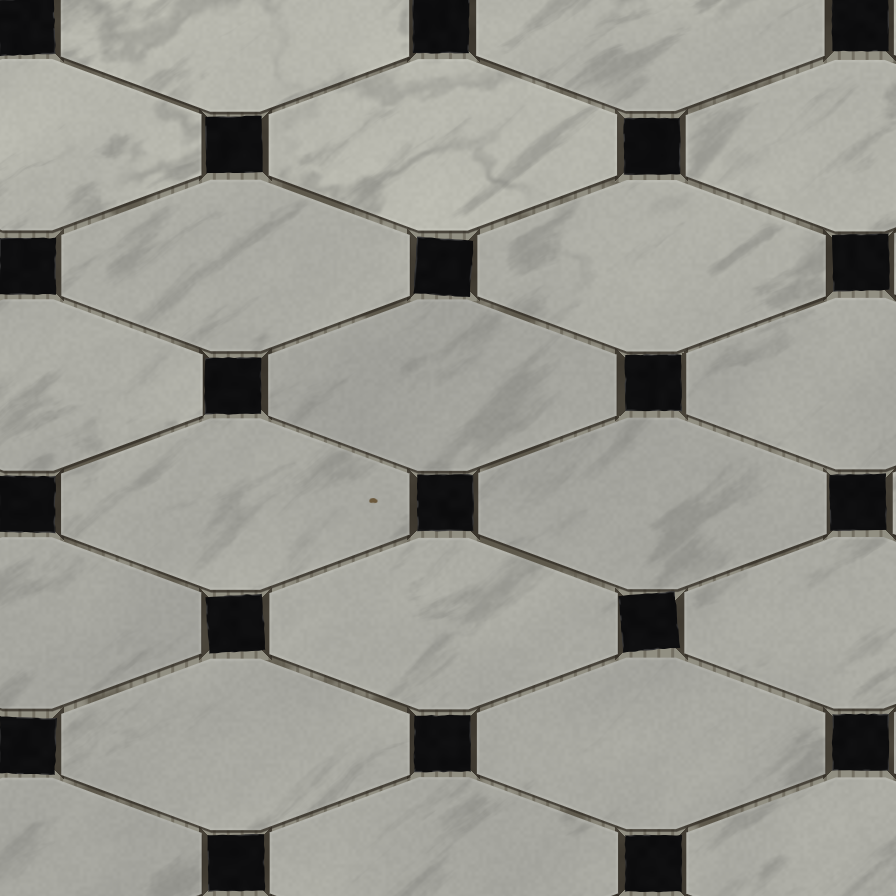
A Shadertoy shader for this pattern:

```glsl
const vec2 PERIOD = vec2(0.4645, 0.267);   // spacing of dots in one row and column
const vec2 ORIGIN = vec2(0.495, 0.4375);   // centre of one dot
const float HOLE = 0.0378;                 // half width of the opening around a dot
const float DOT = 0.0315;                  // half width of a dot
const float JOINT = 0.0035;                // half width of a slanted joint
const float TILE_SHIFT = 0.0014;
const float DOT_SHIFT = 0.0030;
const float DOT_TURN = 0.09;
const float THREAD_STEP = 0.0155;
const float VEIN_ANGLE = 0.62;
const vec2 SPECK = vec2(0.417, 0.441);
const vec3 MARBLE = vec3(0.645, 0.645, 0.618);
const vec3 MARBLE_LIGHT = vec3(0.735, 0.735, 0.695);
const vec3 VEIN = vec3(0.50, 0.50, 0.48);
const vec3 BLACK = vec3(0.042, 0.042, 0.046);
const vec3 GROUT_LIGHT = vec3(0.57, 0.56, 0.51);
const vec3 GROUT = vec3(0.37, 0.35, 0.30);
const vec3 GROUT_DARK = vec3(0.19, 0.17, 0.14);
const vec3 RUST = vec3(0.36, 0.27, 0.14);

float hash(vec2 p) {
    vec3 q = fract(vec3(p.xyx) * 0.1031);
    q += dot(q, q.yzx + 33.33);
    return fract((q.x + q.y) * q.z);
}

vec2 hash2(vec2 p) {
    return vec2(hash(p + 17.3), hash(p + 61.7));
}

float noise(vec2 p) {
    vec2 i = floor(p), f = fract(p);
    f = f * f * (3.0 - 2.0 * f);
    return mix(mix(hash(i), hash(i + vec2(1, 0)), f.x),
               mix(hash(i + vec2(0, 1)), hash(i + vec2(1, 1)), f.x), f.y);
}

float fbm(vec2 p) {
    float sum = 0.0, amp = 0.5;
    for (int i = 0; i < 5; i++) {
        sum += amp * noise(p);
        p = mat2(1.6, 1.2, -1.2, 1.6) * p + 7.1;
        amp *= 0.5;
    }
    return sum / 0.96875;
}

mat2 rotation(float a) {
    return mat2(cos(a), -sin(a), sin(a), cos(a));
}

// Signed distance to the nearest long tile; id is its doubled lattice index
float tileDistance(vec2 p, out vec2 id) {
    vec2 cell = p / PERIOD - vec2(0.5, 0.0);
    vec2 normal = normalize(PERIOD.yx * 0.5 - 2.0 * HOLE);
    vec2 centre = round(cell);
    if (dot(abs(cell - centre) * PERIOD - PERIOD * 0.25, normal) > 0.0)
        centre = round(cell - 0.5) + 0.5;
    id = centre * 2.0;
    vec2 d = abs((cell - centre) * PERIOD - (hash2(id) - 0.5) * 2.0 * TILE_SHIFT);
    vec2 side = d - PERIOD * 0.5 + HOLE;
    return max(dot(d - PERIOD * 0.25, normal) + JOINT, max(side.x, side.y));
}

// Offset from the nearest dot centre
vec2 dotOffset(vec2 p, out vec2 id) {
    vec2 cell = p / PERIOD;
    vec2 a = round(cell), b = round(cell - 0.5) + 0.5;
    vec2 da = (cell - a) * PERIOD, db = (cell - b) * PERIOD;
    bool nearA = dot(da, da) < dot(db, db);
    id = (nearA ? a : b) * 2.0;
    return nearA ? da : db;
}

vec3 marble(vec2 p, vec2 id) {
    float height = ORIGIN.y + id.y * 0.5 * PERIOD.y;
    float cloudy = smoothstep(0.55, 0.85, height + 0.1 * (hash(id + 5.0) - 0.5));
    vec2 q = rotation(VEIN_ANGLE) * p + hash2(id) * 40.0;
    float cloud = fbm(q * vec2(5.0, 9.0));
    float streak = fbm(q * vec2(9.0, 36.0) + cloud * 2.0);
    float crease = 1.0 - abs(2.0 * fbm(q * vec2(6.0, 10.0) + 9.0) - 1.0);
    float light = 0.12 + 0.55 * cloudy + 0.35 * (hash(id + 9.0) - 0.5) + 0.9 * (cloud - 0.5);
    vec3 col = mix(MARBLE, MARBLE_LIGHT, clamp(light, -0.3, 1.1));
    col = mix(col, VEIN, 0.45 * smoothstep(0.56, 0.80, streak));
    col = mix(col, VEIN, 0.40 * cloudy * smoothstep(0.86, 1.0, crease) * smoothstep(0.4, 0.65, cloud));
    return col + 0.025 * (noise(p * 240.0) - 0.5);
}

vec3 joint(vec2 p, vec2 d) {
    float wear = fbm(p * vec2(14.0, 20.0));
    float thread = smoothstep(0.05, 0.16, abs(fract(p.x / THREAD_STEP) - 0.5));
    vec3 mesh = mix(GROUT, GROUT_LIGHT, 0.4 + 0.6 * thread);
    vec3 col = mix(GROUT, mesh, smoothstep(0.35, 0.62, wear));
    vec2 a = abs(d);
    if (max(a.x, a.y) < HOLE + 0.003)
        col = a.x > a.y ? mix(GROUT_DARK, GROUT, wear * 0.7) : mesh;
    // Shade cast by the tile above
    vec2 id;
    float shade = tileDistance(p + vec2(-0.0008, 0.0030), id);
    return mix(col, GROUT_DARK, 0.75 * smoothstep(0.001, -0.001, shade) );
}

void mainImage(out vec4 fragColor, in vec2 fragCoord) {
    float pixel = 1.0 / iResolution.y;
    vec2 uv = fragCoord * pixel;
    vec2 p = uv - ORIGIN;
    vec2 tileId, dotId;
    float tile = tileDistance(p, tileId);
    vec2 d = dotOffset(p, dotId);

    // Joints, then marble with a pale cut edge
    vec3 stone = marble(p, tileId);
    stone += 0.035 * smoothstep(-0.004, -0.001, tile);
    float speck = length((uv - SPECK) * vec2(1.0, 1.5)) + 0.003 * (noise(uv * 300.0) - 0.5);
    stone = mix(stone, RUST, 0.8 * smoothstep(0.006, 0.003, speck));
    vec3 col = mix(joint(p, d), stone, clamp(0.5 - tile / pixel, 0.0, 1.0));

    // Black dots, slightly displaced, a few visibly turned
    float turn = hash(dotId + 3.0) * 2.0 - 1.0;
    vec2 q = rotation(DOT_TURN * turn * turn * turn) * (d - (hash2(dotId) - 0.5) * 2.0 * DOT_SHIFT);
    float square = max(abs(q.x), abs(q.y)) - DOT + 0.0012 * (noise(p * 150.0) - 0.5);
    vec3 black = BLACK + 0.02 * noise(p * 90.0);
    black += 0.16 * smoothstep(-0.0022, -0.0004, square) * smoothstep(0.45, 0.8, noise(p * 110.0));
    col = mix(col, black, clamp(0.5 - square / pixel, 0.0, 1.0));

    fragColor = vec4(clamp(col, 0.0, 1.0), 1.0);
}
```
